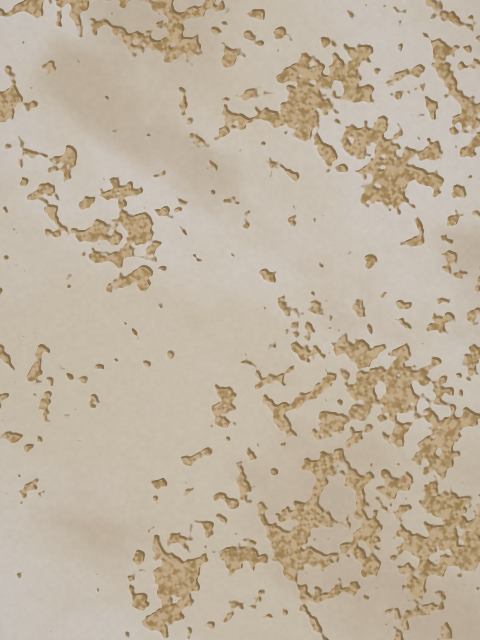
A Shadertoy shader for this texture:

```glsl
float hash(vec2 p) {
    return fract(sin(dot(p, vec2(127.1, 311.7))) * 43758.5453);
}

float noise(vec2 p) {
    vec2 i = floor(p), f = fract(p);
    f = f * f * (3.0 - 2.0 * f);
    return mix(mix(hash(i), hash(i + vec2(1, 0)), f.x),
               mix(hash(i + vec2(0, 1)), hash(i + vec2(1, 1)), f.x), f.y);
}

vec2 turn(vec2 p, float angle) {
    float c = cos(angle), s = sin(angle);
    return mat2(c, s, -s, c) * p;
}

// Rotated octaves for soft clouds
float fbm(vec2 p) {
    float sum = 0.0, weight = 0.5;
    for (int i = 0; i < 5; i++) {
        sum += weight * noise(p);
        p = turn(p, 0.8) * 2.1 + 17.0;
        weight *= 0.5;
    }
    return sum;
}

// Broad clusters, lacy ridges and knobbly lobes; high values are pitted
float pitField(vec2 p) {
    float clusters = noise(turn(p, 0.5) * 6.5 + 3.7);
    float lace = 1.0 - abs(2.0 * noise(turn(p, 1.1) * 21.0 + 11.0) - 1.0);
    float lobes = noise(turn(p, 0.3) * 42.0 + 23.0);
    float knobs = noise(turn(p, 0.9) * 82.0 + 5.0);
    float crumbs = noise(turn(p, 0.2) * 140.0 + 41.0);
    return 0.5 * clusters + 0.3 * lace + 0.35 * lobes + 0.3 * knobs + 0.13 * crumbs;
}

float pitMask(vec2 p) {
    return smoothstep(0.945, 1.005, pitField(p));
}

// Smooth plaster with cloudy stains and faint speckle
vec3 plasterColor(vec2 p) {
    float cloud = fbm(turn(p, 0.4) * vec2(2.5, 4.0) + 7.0);
    vec3 color = mix(vec3(0.775, 0.73, 0.66), vec3(0.797, 0.768, 0.735),
                     smoothstep(0.36, 0.64, cloud));
    float stain = fbm(turn(p, 0.6) * vec2(3.0, 5.0) + 31.0);
    color = mix(color, vec3(0.73, 0.67, 0.59), 0.8 * smoothstep(0.52, 0.76, stain));
    float speckle = noise(p * 130.0) + noise(turn(p, 0.7) * 240.0) - 1.0;
    return color + 0.014 * speckle;
}

// Sandy floor of the pits
vec3 sandColor(vec2 p) {
    float grain = 0.65 * noise(turn(p, 0.6) * 230.0) + 0.35 * noise(p * 120.0 + 13.0);
    return mix(vec3(0.61, 0.50, 0.33), vec3(0.75, 0.66, 0.53),
               smoothstep(0.15, 0.7, grain));
}

void mainImage(out vec4 fragColor, in vec2 fragCoord) {
    vec2 p = fragCoord / iResolution.y;
    float pit = pitMask(p);
    float towardLight = pitMask(p + vec2(0.0028, 0.0034));

    vec3 color = mix(plasterColor(p), sandColor(p), pit);

    // Shadow under the upper right walls, pale lip on the lower left
    float shadow = max(pit - towardLight, 0.0);
    float lip = max(towardLight - pit, 0.0);
    color = mix(color, vec3(0.49, 0.405, 0.29), 0.85 * shadow);
    color += 0.015 * lip;

    // Gentle darkening towards the corners
    vec2 centered = fragCoord / iResolution.xy - 0.5;
    color *= 1.01 - 0.07 * dot(centered, centered);

    fragColor = vec4(color, 1.0);
}
```
